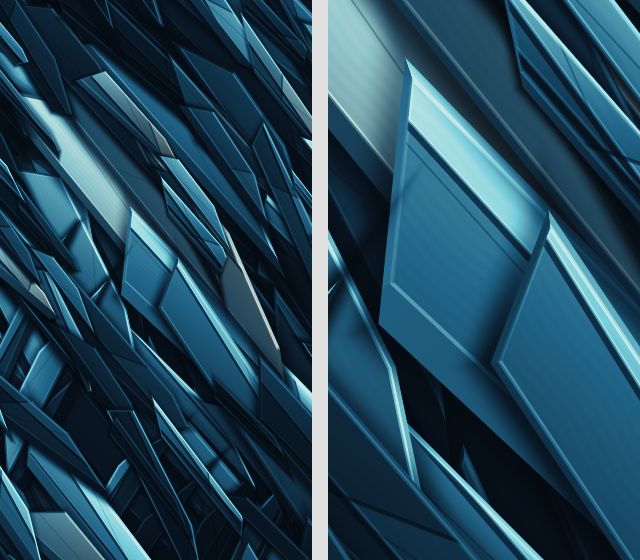
Left: the whole. Right: its middle third, enlarged.
This background is drawn by a Shadertoy shader. Its source:

```glsl
// Overlapping bevelled metal blades in deep blue and cyan, raked down a diagonal.

const int LAYERS = 9;
// Per layer, back to front: direction (radians), cell size, presence, brightness
const vec4 LAYER[LAYERS] = vec4[](
    vec4(-1.10, 0.25, 0.95, 0.65),
    vec4(-0.72, 0.30, 0.90, 0.75),
    vec4(-1.04, 0.40, 0.85, 0.95),
    vec4(-0.84, 0.56, 0.85, 1.12),
    vec4( 1.05, 0.30, 0.80, 0.80),
    vec4(-0.90, 0.48, 0.50, 1.12),
    vec4(-0.76, 0.30, 0.36, 1.00),
    vec4(-1.06, 0.24, 0.24, 1.00),
    vec4(-0.86, 0.16, 0.18, 1.00));

// Tone ramp from deep shadow to highlight
const vec3 RAMP[7] = vec3[](
    vec3(0.014, 0.034, 0.056), vec3(0.04, 0.10, 0.155), vec3(0.07, 0.235, 0.335),
    vec3(0.13, 0.40, 0.54), vec3(0.32, 0.61, 0.69), vec3(0.47, 0.81, 0.86),
    vec3(0.78, 0.91, 0.90));

const float CELL_ASPECT = 0.28;          // cell height relative to its length
const float ANGLE_JITTER = 0.09;
const vec2 LIGHT_CENTER = vec2(0.36, 0.60);
const float LIGHT_RADIUS = 0.42;
const float SHADOW_REACH = 0.06;         // in cell sizes
const float SHADOW_DEPTH = 0.72;
const float RIM_WIDTH = 0.0012;
const vec3 WARM_GREY = vec3(1.05, 1.0, 0.94);

vec4 hash4(vec3 p) {
    vec4 q = fract(p.xyzx * vec4(0.1031, 0.1030, 0.0973, 0.1099));
    q += dot(q, q.wzxy + 33.33);
    return fract((q.xxyz + q.yzzw) * q.zywx);
}

vec2 rotate(vec2 p, float a) {
    float c = cos(a), s = sin(a);
    return vec2(c * p.x - s * p.y, s * p.x + c * p.y);
}

// Coverage of the region d < 0, smoothed over one pixel
float fill(float d, float px) { return clamp(0.5 - d / px, 0.0, 1.0); }

float stroke(float d, float width, float px) {
    return fill(abs(d) - width, px) * min(1.0, 2.0 * width / px + 0.3);
}

// Distance to a slanted plane; slant 0 faces along the blade
float slantedPlane(vec2 q, float slant) {
    return dot(q, vec2(cos(slant), sin(slant)));
}

// Random end slant that is never square
float endSlant(float h) { return sign(h - 0.5) * mix(0.45, 1.15, abs(2.0 * h - 1.0)); }

// Paints one blade over the surface (x: tone, y: warmth)
void paintBlade(inout vec2 surface, vec2 q, float size, vec4 shape, vec4 look,
                float light, float glow, float px) {
    float len = size * mix(0.50, 0.80, shape.x);
    float halfWidth = size * mix(0.05, 0.12, shape.y);
    vec2 taper = (shape.zw - 0.35) * 0.7 * halfWidth / len;

    // Bounding planes: upper side with a chamfer, lower side, both ends
    float upper = q.y - halfWidth + taper.x * q.x;
    upper = max(upper, slantedPlane(q - vec2(len * (look.w - 0.2), halfWidth), 1.27));
    float lower = -q.y - halfWidth + taper.y * q.x;
    vec2 tip = vec2(len, 0.0);
    float ends = max(slantedPlane(q - tip, endSlant(look.z)),
                     slantedPlane(-q - tip, endSlant(look.w)));
    float d = max(max(upper, lower), ends);

    // Contact shadow, deepest below the lower side
    float shade = 1.0 - smoothstep(0.0, SHADOW_REACH * size, d);
    float facing = mix(0.45, 1.0, smoothstep(-halfWidth, halfWidth, -q.y));
    surface.x *= 1.0 - SHADOW_DEPTH * facing * shade * shade;
    if (d > px) return;

    // The top face is inset by a thick lower wall and thin bevels
    float bevel = 0.010 * size;
    float wall = halfWidth * mix(0.12, 0.80, shape.w * shape.w);
    float top = max(max(upper + bevel, lower + wall), ends + bevel);

    float along = q.x / len;
    float base = (0.95 + 4.7 * pow(look.x, mix(2.5, 1.25, glow))) * light;
    float face = base * (1.0 - (look.y - 0.1) * 0.55 * along);
    face *= 1.0 + 0.14 * q.y / halfWidth + 0.01 * sin(q.y * 900.0 + 2.0 * sin(q.x * 61.0));

    // Stacked slats: each step darkens the face below a bright edge
    float slats = step(0.4, look.w) + step(0.75, look.w);
    for (float s = 0.0; s < slats; s++) {
        float seam = q.y - halfWidth * (look.z - 0.35 - 0.45 * s) + (0.05 - 0.09 * s) * q.x;
        face *= 1.0 - 0.36 * fill(seam, px);
        face *= 1.0 - 0.5 * stroke(seam + 2.5 * RIM_WIDTH, RIM_WIDTH * 1.5, px);
        face += 0.9 * light * stroke(seam, RIM_WIDTH * 0.7, px);
    }

    // Cross cut and straight hairline scratches
    float cut = slantedPlane(q - vec2(len * (look.y - 0.5), 0.0), endSlant(shape.x));
    face *= 1.0 - 0.22 * step(0.5, shape.y) * fill(cut, px);
    face *= 1.0 - 0.45 * step(0.5, shape.y) * stroke(cut, RIM_WIDTH, px);
    float scratch = q.y + (look.y - 0.5) * q.x;
    face *= 1.0 - 0.2 * stroke(scratch, RIM_WIDTH * 0.5, px);

    // Side facets, lit by the plane they belong to
    float side = base * 0.6;
    side = mix(side, base * 1.2 + 0.4, fill(max(lower, ends) - upper, px));
    float onWall = fill(max(upper, ends) - lower - wall + bevel, px);
    side = mix(side, base * (0.42 - 0.14 * along), onWall);

    // Bright rim along the long edges, faint across the ends
    float tone = mix(side, face, fill(top, px));
    float glint = step(0.85, look.y) * 2.0 + 1.25;
    float longEdge = mix(0.35, 1.0, step(ends + bevel, max(upper + bevel, lower + wall)));
    tone += glint * light * longEdge * stroke(top, RIM_WIDTH, px) * (0.75 - 0.3 * along);

    float warm = smoothstep(0.72, 0.95, shape.z) * smoothstep(1.6, 3.2, tone);
    surface = mix(surface, vec2(tone, warm * (0.5 + 0.35 * along)), fill(d, px));
}

void mainImage(out vec4 fragColor, in vec2 fragCoord) {
    float px = 1.0 / iResolution.y;
    vec2 p = fragCoord * px;
    vec2 surface = vec2(0.5, 0.0);

    for (int i = 0; i < LAYERS; i++) {
        vec4 layer = LAYER[i];
        vec2 cellSize = layer.y * vec2(1.0, CELL_ASPECT);
        vec2 local = rotate(p, -layer.x);
        vec2 home = floor(local / cellSize);
        for (int k = 0; k < 9; k++) {
            vec2 cell = home + vec2(k % 3 - 1, k / 3 - 1);
            vec4 place = hash4(vec3(cell, float(i) * 7.0 + 3.0));
            vec4 shape = hash4(vec3(cell + 17.0, float(i) * 5.0 + 41.0));
            vec4 look = hash4(vec3(cell + 53.0, float(i) * 3.0 + 89.0));
            vec2 center = (cell + 0.5 + (place.xy - 0.5) * vec2(0.6, 0.8)) * cellSize;
            vec2 spot = rotate(center, layer.x);
            // Rising blades stay in the lower left corner
            bool outside = layer.x > 0.0 && spot.x + spot.y > 0.5;
            if (place.z > layer.z || outside) continue;
            vec2 offset = (spot - LIGHT_CENTER) / LIGHT_RADIUS;
            float glow = exp(-dot(offset, offset));
            float light = layer.w * (0.72 + 0.36 * glow);
            vec2 q = rotate(local - center, (place.w - 0.5) * 2.0 * ANGLE_JITTER);
            paintBlade(surface, q, layer.y, shape, look, light, glow, px);
        }
    }

    // Tone to colour, with some bright blades turned to warm grey
    float tone = clamp(surface.x, 0.0, 5.999);
    int stop = int(tone);
    vec3 color = mix(RAMP[stop], RAMP[stop + 1], fract(tone));
    float luma = dot(color, vec3(0.3, 0.59, 0.11));
    color = mix(color, luma * WARM_GREY, clamp(surface.y, 0.0, 0.8));
    fragColor = vec4(color, 1.0);
}
```
